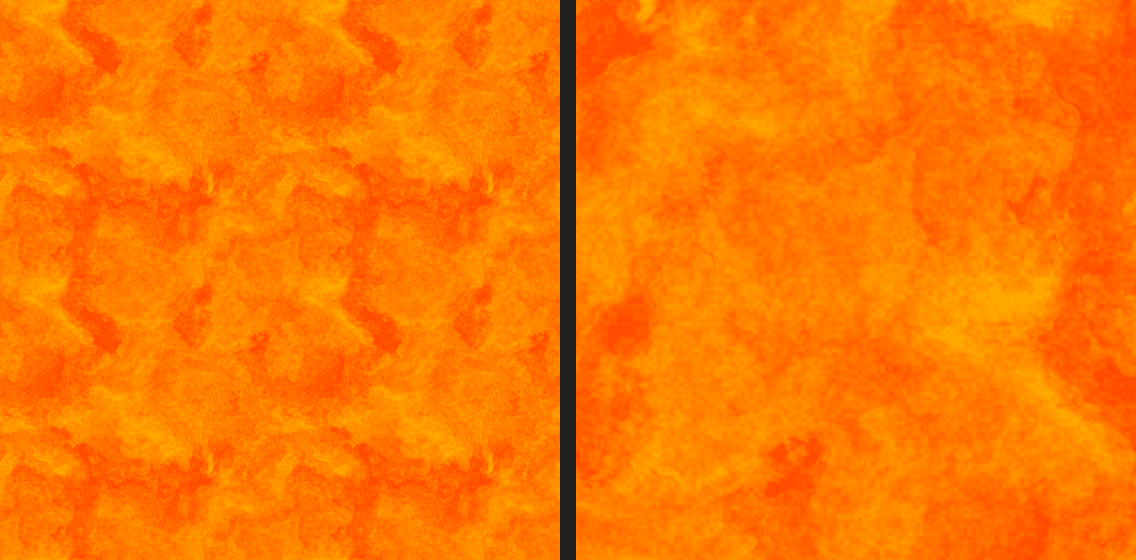
Left, the full canvas; right, a detail of the centre.
A Shadertoy shader for this texture:

```glsl
// Mottled fiery orange plaster, repeated two by two across the canvas.
// Wrapping fractal noise bends the domain; clouds, cellular blotches and
// dark stains are summed into one tone, which blends ember red to amber.

const float REPEATS = 2.0;
const vec3 EMBER = vec3(1.0, 0.30, 0.0);
const vec3 AMBER = vec3(1.0, 0.66, 0.0);

// Random value from 0 to 1 for a lattice cell, wrapped at the given period
float hashCell(ivec2 cell, int period, int seed) {
    ivec2 c = (cell % period + period) % period;
    uint h = uint(c.x) * 1597u + uint(c.y) * 51749u + uint(seed) * 7919u;
    h = (h ^ (h >> 15)) * 73471u + 9241u;
    h = (h ^ (h >> 13)) * 60493u;
    h = (h ^ (h >> 16)) * 41057u;
    h ^= h >> 14;
    return float(h & 65535u) / 65535.0;
}

// Smooth value noise that tiles over the unit square
float valueNoise(vec2 p, int period, int seed) {
    vec2 q = p * float(period);
    ivec2 cell = ivec2(floor(q));
    vec2 f = fract(q);
    vec2 s = f * f * f * (f * (f * 6.0 - 15.0) + 10.0);
    float a = hashCell(cell, period, seed);
    float b = hashCell(cell + ivec2(1, 0), period, seed);
    float c = hashCell(cell + ivec2(0, 1), period, seed);
    float d = hashCell(cell + ivec2(1, 1), period, seed);
    return mix(mix(a, b, s.x), mix(c, d, s.x), s.y);
}

// Octaves of value noise, averaging one half; gain sets the roughness
float fractalNoise(vec2 p, int period, float gain, int seed) {
    float sum = 0.0, total = 0.0, weight = 1.0;
    for (int octave = 0; octave < 6; octave++) {
        sum += weight * valueNoise(p, period, seed + octave);
        total += weight;
        weight *= gain;
        period *= 2;
    }
    return sum / total;
}

// Squared distance to the nearest scattered point, tiling
float cellularNoise(vec2 p, int period, int seed) {
    vec2 q = p * float(period);
    ivec2 home = ivec2(floor(q));
    float nearest = 2.0;
    for (int y = -1; y <= 1; y++) {
        for (int x = -1; x <= 1; x++) {
            ivec2 cell = home + ivec2(x, y);
            vec2 point = vec2(cell) + vec2(hashCell(cell, period, seed),
                                           hashCell(cell, period, seed + 1));
            vec2 offset = point - q;
            nearest = min(nearest, dot(offset, offset));
        }
    }
    return min(nearest, 0.8);
}

// Fine speckle over three scales, centred on zero
float speckle(vec2 p, int seed) {
    return 0.45 * valueNoise(p, 192, seed) + 0.35 * valueNoise(p, 96, seed + 1)
         + 0.2 * valueNoise(p, 48, seed + 2) - 0.5;
}

// Summed layers: 0 is the deepest stain, 1 the brightest patch
float plasterTone(vec2 p) {
    vec2 bend = vec2(fractalNoise(p, 5, 0.6, 10), fractalNoise(p, 5, 0.6, 20)) - 0.5;
    vec2 bent = p + 0.3 * bend;

    float clouds = fractalNoise(bent, 6, 0.7, 30) - 0.5;
    float blotches = cellularNoise(bent, 8, 40) - 0.22;
    float stains = smoothstep(0.56, 0.66, fractalNoise(bent, 6, 0.62, 50));

    return 0.545 + 1.4 * clouds + 0.45 * blotches - 0.28 * stains
         + 0.5 * speckle(p, 60);
}

void mainImage(out vec4 fragColor, in vec2 fragCoord) {
    vec2 tile = fract(fragCoord / iResolution.xy * REPEATS);
    float tone = clamp(plasterTone(tile), 0.0, 1.0);
    fragColor = vec4(mix(EMBER, AMBER, tone), 1.0);
}
```
